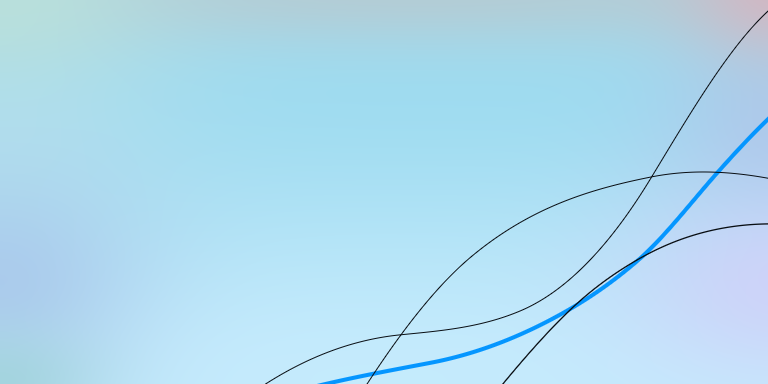
Write a WebGL 1 fragment shader that draws this background.

```glsl
precision highp float;
// Soft pastel sky gradient with one blue ribbon and three thin dark curves sweeping up to the right.

uniform vec2 u_resolution;

// Canvas space: x in 0..2, y in 0..1
const vec2 CANVAS = vec2(2.0, 1.0);

const vec3 SKY_BLUE   = vec3(0.620, 0.860, 0.940);
const vec3 PALE_BLUE  = vec3(0.770, 0.920, 0.990);
const vec3 ROSE_GREY  = vec3(0.710, 0.795, 0.825);
const vec3 MINT       = vec3(0.730, 0.885, 0.860);
const vec3 ICE        = vec3(0.700, 0.870, 0.930);
const vec3 PERIWINKLE = vec3(0.660, 0.780, 0.920);
const vec3 TEAL       = vec3(0.620, 0.820, 0.850);
const vec3 LAVENDER   = vec3(0.810, 0.820, 0.975);
const vec3 DUSK_BLUE  = vec3(0.680, 0.775, 0.915);
const vec3 PINK       = vec3(0.840, 0.705, 0.750);
const vec3 RIBBON     = vec3(0.020, 0.590, 1.000);
const vec3 INK        = vec3(0.030, 0.050, 0.070);

const float RIBBON_HALF = 0.0053;
const float THIN_HALF   = 0.0013;
const float BOLD_HALF   = 0.0017;

// Blend an elliptical gaussian glow into a colour
vec3 glow(vec3 base, vec3 tint, vec2 p, vec2 center, vec2 radius, float strength) {
  vec2 d = (p - center) / radius;
  return mix(base, tint, strength * exp(-dot(d, d)));
}

// Distance to a cubic Hermite span; knots hold x, y and slope
float span(vec2 p, vec3 a, vec3 b) {
  if (p.x < a.x || p.x >= b.x) return 10.0;
  float h = b.x - a.x;
  float t = (p.x - a.x) / h;
  float s = 1.0 - t;
  float y = a.y * s * s * (1.0 + 2.0 * t) + b.y * t * t * (3.0 - 2.0 * t)
          + h * t * s * (a.z * s - b.z * t);
  float slope = 6.0 * t * s * (b.y - a.y) / h
              + a.z * s * (1.0 - 3.0 * t) + b.z * t * (3.0 * t - 2.0);
  return abs(p.y - y) / sqrt(1.0 + slope * slope);
}

// Pixel coverage of a stroke, correct for strokes thinner than a pixel
float stroke(float d, float halfWidth, float pixel) {
  return clamp(0.5 + (halfWidth - d) / pixel, 0.0, 1.0)
       - clamp(0.5 - (halfWidth + d) / pixel, 0.0, 1.0);
}

float ribbonCurve(vec2 p) {
  vec3 k1 = vec3(1.120, 0.055, 0.19);
  vec3 k2 = vec3(1.484, 0.195, 0.58);
  vec3 k3 = vec3(1.659, 0.320, 0.86);
  vec3 k4 = vec3(1.867, 0.549, 1.13);
  float d = min(span(p, vec3(0.760, -0.022, 0.27), k1), span(p, k1, k2));
  d = min(d, min(span(p, k2, k3), span(p, k3, k4)));
  return min(d, span(p, k4, vec3(2.01, 0.699, 0.95)));
}

float waveCurve(vec2 p) {
  vec3 k1 = vec3(1.042, 0.128, 0.10);
  vec3 k2 = vec3(1.354, 0.190, 0.42);
  vec3 k3 = vec3(1.695, 0.536, 1.65);
  float d = min(span(p, vec3(0.660, -0.021, 0.69), k1), span(p, k1, k2));
  return min(d, min(span(p, k2, k3), span(p, k3, vec3(2.01, 0.980, 0.87))));
}

float highArc(vec2 p) {
  vec3 k1 = vec3(1.229, 0.333, 0.83);
  vec3 k2 = vec3(1.695, 0.539, 0.20);
  float d = min(span(p, vec3(0.943, -0.020, 1.56), k1), span(p, k1, k2));
  return min(d, span(p, k2, vec3(2.01, 0.534, -0.19)));
}

float lowArc(vec2 p) {
  vec3 k1 = vec3(1.487, 0.195, 0.95);
  vec3 k2 = vec3(1.659, 0.323, 0.58);
  float d = min(span(p, vec3(1.293, -0.020, 1.22), k1), span(p, k1, k2));
  return min(d, span(p, k2, vec3(2.01, 0.417, 0.0)));
}

vec3 background(vec2 p) {
  vec3 c = mix(PALE_BLUE, SKY_BLUE, smoothstep(0.02, 0.80, p.y));
  // Left side
  c = glow(c, ICE, p, vec2(0.0, 0.62), vec2(0.45, 0.35), 0.85);
  c = glow(c, PERIWINKLE, p, vec2(0.0, 0.26), vec2(0.36, 0.26), 0.85);
  c = glow(c, TEAL, p, vec2(0.0), vec2(0.26, 0.14), 0.80);
  // Right side
  c = glow(c, DUSK_BLUE, p, vec2(2.05, 0.66), vec2(0.32, 0.27), 0.85);
  c = glow(c, LAVENDER, p, vec2(2.05, 0.26), vec2(0.42, 0.25), 0.90);
  // Top edge
  c = glow(c, ROSE_GREY, p, vec2(1.1, 1.02), vec2(1.50, 0.14), 0.90);
  c = glow(c, MINT, p, vec2(0.0, 1.0), vec2(0.40, 0.22), 0.85);
  return glow(c, PINK, p, vec2(2.03, 1.03), vec2(0.24, 0.18), 0.85);
}

void main() {
  vec2 p = gl_FragCoord.xy / u_resolution * CANVAS;
  float pixel = 1.0 / u_resolution.y;

  vec3 color = background(p);
  color = mix(color, RIBBON, stroke(ribbonCurve(p), RIBBON_HALF, pixel));
  color = mix(color, INK, stroke(waveCurve(p), THIN_HALF, pixel));
  color = mix(color, INK, stroke(highArc(p), THIN_HALF, pixel));
  color = mix(color, INK, stroke(lowArc(p), BOLD_HALF, pixel));
  gl_FragColor = vec4(color, 1.0);
}
```
